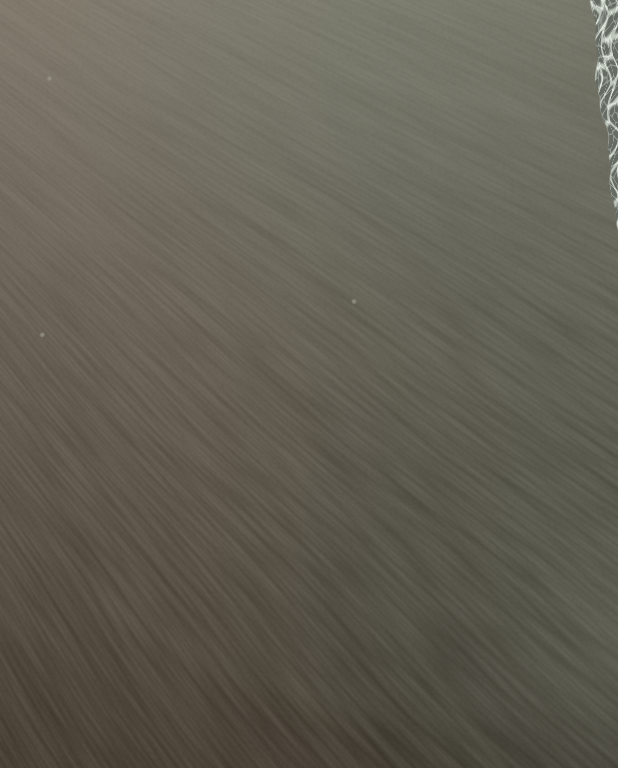
Write a WebGL 1 fragment shader that draws this texture.

```glsl
precision highp float;
uniform vec2 u_resolution;

const vec3 SHADE = vec3(0.272, 0.250, 0.213);
const vec3 SHEEN = vec3(0.490, 0.475, 0.427);
const vec3 WARM_TINT = vec3(0.010, -0.003, -0.006);
const vec3 COOL_TINT = vec3(-0.012, 0.004, 0.002);
const vec3 FILM_DARK = vec3(0.27, 0.29, 0.26);
const vec3 FILM_LIGHT = vec3(0.86, 0.89, 0.85);
const vec2 VANISHING_POINT = vec2(-0.83, 1.53);

vec2 hash2(vec2 p) {
  vec3 q = fract(p.xyx * vec3(0.1031, 0.1030, 0.0973));
  q += dot(q, q.yzx + 33.33);
  return fract((q.xx + q.yz) * q.zy);
}

// Distances to the nearest and second nearest feature point
vec2 cellular(vec2 p) {
  vec2 cell = floor(p);
  vec2 nearest = vec2(4.0);
  for (int j = -1; j <= 1; j++) {
    for (int i = -1; i <= 1; i++) {
      vec2 id = cell + vec2(float(i), float(j));
      float d = length(id + hash2(id) - p);
      nearest = d < nearest.x ? vec2(d, nearest.x) : vec2(nearest.x, min(nearest.y, d));
    }
  }
  return nearest;
}

// Cells stretched along the grain, centred near zero
float streaks(vec2 fan, vec2 frequency) {
  return 0.48 - cellular(fan * frequency).x;
}

// Brushed lines that fan out and coarsen towards the viewer
float woodGrain(vec2 p) {
  vec2 q = p - VANISHING_POINT;
  float bend = 0.004 * sin(p.x * 5.0 + p.y * 3.0) + 0.0015 * sin(p.y * 17.0);
  vec2 fan = vec2(atan(q.y, q.x) + 3.0 + bend, length(q));
  float coarse = streaks(fan, vec2(185.0, 7.0));
  float fine = streaks(fan + 0.37, vec2(330.0, 11.0));
  float broad = streaks(fan + 0.71, vec2(38.0, 2.5));
  float strength = mix(0.45, 1.0, smoothstep(0.95, 0.35, p.y));
  return strength * (0.045 * coarse + 0.050 * fine) + 0.018 * broad;
}

// Sparse dust specks, one candidate per grid cell
float dust(vec2 p, float density) {
  vec2 id = floor(p * density);
  vec2 center = (id + 0.2 + 0.6 * hash2(id + 7.0)) / density;
  float present = step(0.84, hash2(id + 31.0).x);
  return present * smoothstep(0.0042, 0.0012, length(p - center));
}

// Soft light falling off from the far side, with a glint in the near corner
vec3 surfaceLight(vec2 p) {
  float level = p.y + 0.035 * sin(p.x * 4.0 + 0.6) - 0.02;
  float corner = exp(-dot(p - vec2(0.84, 0.13), p - vec2(0.84, 0.13)) * 22.0);
  vec3 color = mix(SHADE, SHEEN, clamp(level + 0.30 * corner, 0.0, 1.05));
  float cool = smoothstep(0.25, 0.8, p.x + 0.25 * p.y + 0.06 * sin(p.y * 9.0));
  return color + mix(WARM_TINT, COOL_TINT, cool);
}

// Faint curved reflection near the lower edge
float reflection(vec2 p) {
  float curve = 0.265 - 0.42 * p.x + 0.012 * sin(p.x * 16.0);
  float ends = smoothstep(0.03, 0.2, p.x) * smoothstep(0.62, 0.4, p.x);
  return ends * exp(-pow((p.y - curve) / 0.022, 2.0));
}

// Crumpled clear film: bright creases over dark folds
vec3 filmColor(vec2 p) {
  vec2 warped = p + 0.006 * sin(p.yx * vec2(75.0, 90.0));
  vec2 large = cellular(warped * vec2(85.0, 24.0));
  vec2 small = cellular(warped * vec2(150.0, 60.0) + 9.0);
  float crease = smoothstep(0.28, 0.03, large.y - large.x);
  float glint = smoothstep(0.2, 0.02, small.y - small.x);
  return mix(FILM_DARK, FILM_LIGHT, clamp(0.22 + 0.6 * crease + 0.3 * glint, 0.0, 1.0));
}

float filmMask(vec2 p) {
  float edge = 0.806 - 0.034 * smoothstep(0.64, 1.0, p.y);
  edge += 0.003 * sin(p.y * 48.0) + 0.0015 * sin(p.y * 131.0);
  return smoothstep(-0.0015, 0.0015, p.x - edge) * smoothstep(0.66, 0.69, p.y);
}

void main() {
  vec2 p = gl_FragCoord.xy / u_resolution.y;
  vec3 color = surfaceLight(p);
  color += woodGrain(p);
  color += 0.016 * (0.48 - cellular(p * 210.0).x);
  color += vec3(0.016, 0.018, 0.016) * reflection(p);
  color = mix(color, vec3(0.60, 0.59, 0.54), 0.75 * dust(p, 6.0));
  color = mix(color, filmColor(p), filmMask(p));
  gl_FragColor = vec4(color, 1.0);
}
```
